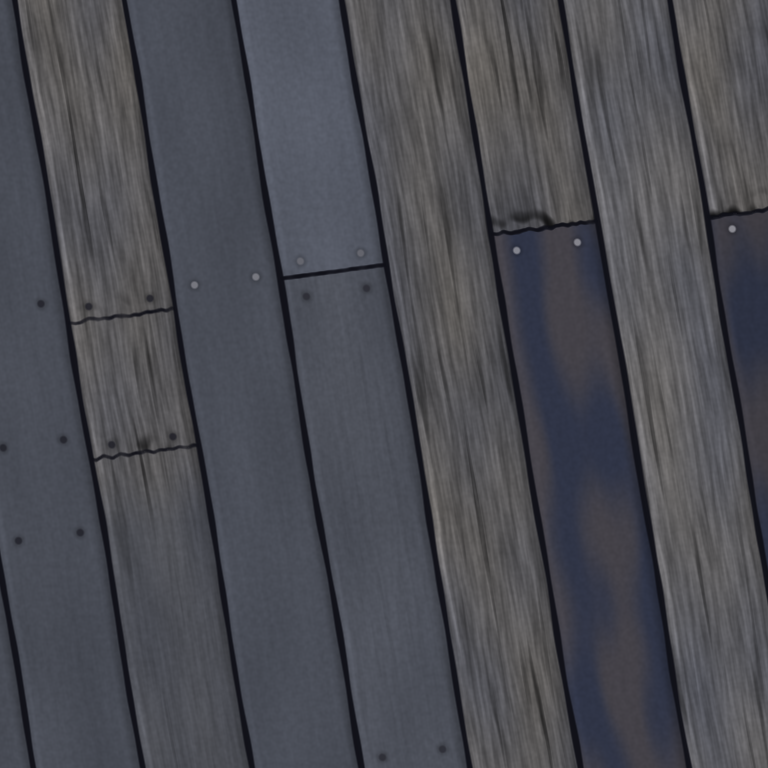
A Shadertoy shader for this texture:

```glsl
// Slanted weathered deck boards with dark gaps, butt joints, nails and wood grain.
#define PITCH 0.1422       // board spacing across the canvas
#define SLANT 0.1667       // sideways drift of the boards from top to bottom
#define ORIGIN 0.0195      // first gap along the top edge
#define JOINT_TILT 0.13    // rise of a joint per unit across
#define GAP_HALF 0.0037    // half width of the gaps
#define JOINT_HALF 0.0022  // half width of the joints
#define NAIL_RADIUS 0.0046
#define GRAIN_DEPTH 0.30

const vec3 SLATE = vec3(0.285, 0.300, 0.340);
const vec3 WOOD = vec3(0.350, 0.348, 0.362);
const vec3 FILM_BLUE = vec3(0.185, 0.205, 0.275);
const vec3 FILM_BROWN = vec3(0.265, 0.255, 0.280);
const vec3 GAP = vec3(0.060, 0.062, 0.090);

// Per board: upper joint, lower joint, finish above, finish below.
// Finish: 1 bare wood, 0 smooth slate, -1 wet film. A joint at 2 is off canvas.
const vec4 BOARD[8] = vec4[8](
    vec4(2.0, 2.0, 0.0, 0.06), vec4(0.579, 0.402, 1.0, 0.38),
    vec4(2.0, 2.0, 0.0, 0.04), vec4(0.637, 0.637, 0.03, 0.12),
    vec4(2.0, 2.0, 1.0, 0.95), vec4(0.694, 0.694, 1.0, -1.0),
    vec4(2.0, 2.0, 1.0, 0.85), vec4(0.717, 0.717, 1.0, -1.0));

// Per board: three nail row heights, then nail brightness.
const vec4 NAILS[8] = vec4[8](
    vec4(0.590, 0.413, 0.292, 0.13), vec4(0.597, 0.417, -1.0, 0.12),
    vec4(0.625, -1.0, -1.0, 0.52), vec4(0.656, 0.610, 0.010, 0.17),
    vec4(-1.0), vec4(0.670, -1.0, -1.0, 0.60),
    vec4(-1.0), vec4(0.698, -1.0, -1.0, 0.62));

// Per board: brightness above and below the joint.
const vec2 SHADE[8] = vec2[8](
    vec2(0.97), vec2(0.97, 0.94), vec2(0.98), vec2(1.15, 1.02),
    vec2(0.96), vec2(0.94, 1.0), vec2(1.05), vec2(0.97, 0.93));

vec2 gradientAt(vec2 cell) {
    float h = fract(sin(dot(cell, vec2(127.1, 311.7))) * 43758.5);
    return vec2(cos(6.2832 * h), sin(6.2832 * h));
}

float noise(vec2 p) {
    vec2 i = floor(p), f = fract(p);
    vec2 w = f * f * f * (f * (f * 6.0 - 15.0) + 10.0);
    float a = dot(gradientAt(i), f);
    float b = dot(gradientAt(i + vec2(1, 0)), f - vec2(1, 0));
    float c = dot(gradientAt(i + vec2(0, 1)), f - vec2(0, 1));
    float d = dot(gradientAt(i + vec2(1, 1)), f - vec2(1, 1));
    return mix(mix(a, b, w.x), mix(c, d, w.x), w.y);
}

float band(float d, float halfWidth, float soft) {
    return 1.0 - smoothstep(halfWidth - soft, halfWidth + soft, abs(d));
}

void mainImage(out vec4 fragColor, in vec2 fragCoord) {
    vec2 p = fragCoord / iResolution.xy;
    float soft = max(0.0017, 0.7 / iResolution.y);

    // Board coordinates: across runs 0..1, along follows the tilted joints.
    float bow = 0.0035 * noise(vec2(p.x * 6.0, p.y * 5.0));
    float lane = (p.x - ORIGIN - SLANT * (1.0 - p.y) + bow) / PITCH;
    int index = clamp(int(floor(lane)) + 1, 0, 7);
    float across = fract(lane);
    float x = across * PITCH;
    float along = p.y - JOINT_TILT * x;
    vec4 board = BOARD[index];
    vec2 q = vec2(x + floor(lane) * 3.7, along);

    // Finish changes sharply at a single joint, gradually below a pair.
    float ragged = 0.004 * noise(q * vec2(90.0, 30.0)) * max(board.z, 0.2);
    float v = along + ragged;
    float fade = max(0.6 * (board.x - board.y), 0.003);
    float above = smoothstep(board.y - fade, board.y, v);
    float finish = mix(board.w, board.z, above);
    float grain = clamp(finish, 0.0, 1.0);
    float film = clamp(-finish, 0.0, 1.0);

    // Base colour with broad stains and a warm tint on bare wood.
    float stain = noise(q * vec2(14.0, 5.0) + 8.0);
    vec3 color = mix(SLATE, WOOD, grain);
    color *= 1.0 + 0.12 * stain + 0.05 * noise(p * 3.0);
    color += grain * vec3(0.012, 0.005, -0.012) * (0.5 + 2.0 * stain);
    float brown = smoothstep(-0.25, 0.4, noise(q * vec2(22.0, 6.0)) + 0.1);
    color = mix(color, mix(FILM_BLUE, FILM_BROWN, brown), film);
    color *= mix(SHADE[index].y, SHADE[index].x, above);

    // Long fibres, thin cracks and fine speckle.
    float fibre = noise(q * vec2(150.0, 9.0)) + 0.6 * noise(q * vec2(290.0, 28.0));
    float crack = smoothstep(0.22, 0.5, noise(q * vec2(100.0, 5.0) + 31.0));
    color *= 1.0 + GRAIN_DEPTH * (grain + 0.06) * fibre - 0.33 * grain * crack;
    color *= 1.0 + 0.06 * noise(p * 120.0) + 0.04 * noise(p * 230.0);

    // Worn pale left edge and shaded right edge.
    color *= 1.0 + (0.06 + 0.16 * grain) * band(x - 0.010, 0.003, 0.003);
    color *= 1.0 - 0.20 * smoothstep(0.018, 0.004, PITCH - x);

    // Joints, with rot on the bare wood just above them.
    for (int k = 0; k < 2; k++) {
        float d = v - board[k];
        float rot = smoothstep(0.035, 0.0, d) * step(0.0, d) * board.z;
        color *= 1.0 - 0.55 * rot * smoothstep(0.0, 0.45, noise(q * vec2(45.0, 40.0)));
        float wear = 0.8 + 0.5 * noise(q * 60.0);
        color = mix(color, GAP, wear * band(d, JOINT_HALF, soft));
    }

    // Nail pairs; those above a joint on smooth boards are paler.
    for (int k = 0; k < 6; k++) {
        float row = NAILS[index][k / 2];
        float side = k % 2 == 0 ? 0.21 : 0.78;
        float d = length(vec2((across - side) * PITCH, along - row));
        float tone = NAILS[index].w + 0.26 * step(board.x, row) * (1.0 - board.z);
        color *= 1.0 - 0.18 * smoothstep(0.012, 0.003, d);
        color = mix(color, vec3(tone, tone, tone + 0.03), 0.8 * band(d, NAIL_RADIUS, soft));
    }

    // Dark gaps between boards.
    float edge = min(x, PITCH - x);
    float gapHalf = GAP_HALF * (1.0 + 0.5 * noise(vec2(floor(lane + 0.5) * 5.3, p.y * 14.0)));
    color = mix(color, GAP, 0.97 * band(edge, gapHalf, soft));

    fragColor = vec4(color, 1.0);
}
```
